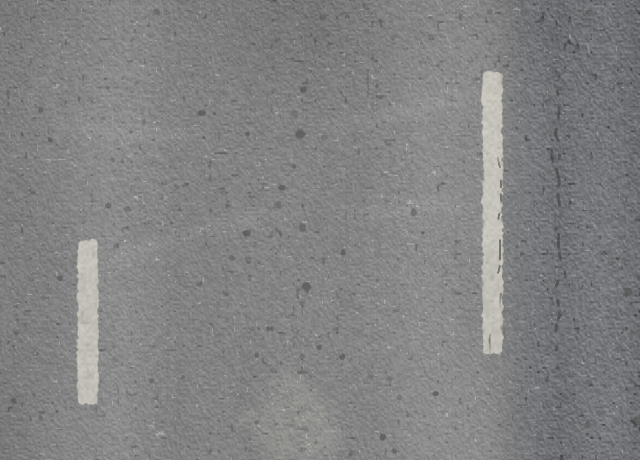
Write a WebGL 1 fragment shader that draws this texture.

```glsl
precision highp float;

// Worn asphalt seen from above, with two pale painted lane dashes.
// Broad lane tones carry value-noise grain, pits and chips; stains are
// scattered by cell hashes, and the dashes are boxes with frayed edges.
// All lengths are in canvas heights, origin at the lower left.

uniform vec2 u_resolution;

const vec3 ASPHALT = vec3(0.512, 0.513, 0.514);
const vec3 PAINT = vec3(0.785, 0.773, 0.742);
const vec3 OIL = vec3(0.335, 0.335, 0.325);
const vec2 LEFT_CENTER = vec2(0.1912, 0.2990);
const vec2 LEFT_HALF = vec2(0.0225, 0.1785);
const vec2 RIGHT_CENTER = vec2(1.0708, 0.5370);
const vec2 RIGHT_HALF = vec2(0.0215, 0.3070);
const float GRAIN_SCALE = 210.0;
const float GRAIN_DEPTH = 0.105;
const float STAIN_CELL = 0.052;

float hash(vec2 p) {
  vec3 q = fract(vec3(p.xyx) * 0.1031);
  q += dot(q, q.yzx + 33.33);
  return fract((q.x + q.y) * q.z);
}

float noise(vec2 p) {
  vec2 i = floor(p), f = fract(p);
  f = f * f * (3.0 - 2.0 * f);
  return mix(mix(hash(i), hash(i + vec2(1.0, 0.0)), f.x),
             mix(hash(i + vec2(0.0, 1.0)), hash(i + vec2(1.0)), f.x), f.y);
}

float fbm(vec2 p) {
  float sum = 0.0, amp = 0.5;
  for (int i = 0; i < 4; i++) {
    sum += amp * noise(p);
    p = p * 2.03 + 17.3;
    amp *= 0.5;
  }
  return sum;
}

float bell(float x, float center, float width) {
  float d = (x - center) / width;
  return exp(-d * d);
}

// Lengthwise wear bands, darker towards both sides of the road.
float laneTone(vec2 p) {
  float t = 0.026 * bell(p.x, 0.27, 0.09) + 0.032 * bell(p.x, 0.97, 0.12);
  t -= 0.030 * bell(p.x, 0.0, 0.09) + 0.012 * bell(p.x, 0.40, 0.06);
  t -= 0.045 * smoothstep(1.05, 1.14, p.x) + 0.022 * bell(p.x, 1.215, 0.045);
  t -= 0.032 * smoothstep(1.31, 1.39, p.x);
  t -= 0.030 * bell(p.x, 0.64, 0.16) * smoothstep(0.6, 1.0, p.y);
  t -= 0.018 * smoothstep(0.75, 1.0, p.y);
  return t + 0.045 * (fbm(p * vec2(9.0, 2.5)) - 0.47);
}

// Faint pale sweep along a sloping line between two x limits.
float sweep(vec2 p, vec2 start, vec2 end, float width) {
  float t = (p.x - start.x) / (end.x - start.x);
  float y = mix(start.y, end.y, t) + 0.02 * (noise(p * 7.0) - 0.5);
  return bell(p.y, y, width) * smoothstep(0.0, 0.2, t) * smoothstep(1.0, 0.8, t);
}

float stain(vec2 p, vec2 center, float radius) {
  float d = length(p - center) + radius * 0.7 * (noise(p * 130.0) - 0.5);
  return 1.0 - smoothstep(radius * 0.6, radius * 1.25, d);
}

// One optional drip per cell, most frequent along the middle of the lane.
float scatteredStains(vec2 p) {
  vec2 cell = floor(p / STAIN_CELL);
  vec2 jitter = 0.25 + 0.5 * vec2(hash(cell + 3.1), hash(cell + 47.7));
  vec2 center = (cell + jitter) * STAIN_CELL;
  float chance = 0.07 + 0.42 * bell(center.x, 0.61, 0.11) + 0.35 * smoothstep(1.31, 1.38, center.x);
  float size = mix(0.0035, 0.0085, hash(cell + 91.3));
  return stain(p, center, size) * step(hash(cell + 12.9), chance) * mix(0.3, 0.75, hash(cell + 7.7));
}

float paintMask(vec2 p, vec2 center, vec2 halfSize, float pixel) {
  const float CORNER = 0.008;
  vec2 q = abs(p - center) - halfSize + CORNER;
  float d = length(max(q, 0.0)) + min(max(q.x, q.y), 0.0) - CORNER;
  d += 0.006 * (noise(p * 150.0) - 0.5) + 0.003 * (noise(p * 45.0) - 0.5);
  return 1.0 - smoothstep(-0.0012 - pixel * 0.5, 0.0012 + pixel * 0.5, d);
}

// Broken wandering line running upwards between two heights.
float crack(vec2 p, float x, float low, float high, float width) {
  float path = x + 0.014 * (noise(vec2(p.y * 38.0, x * 50.0)) - 0.5);
  float broken = smoothstep(0.42, 0.62, noise(vec2(p.y * 70.0, p.x * 20.0)));
  return (1.0 - smoothstep(width * 0.4, width, abs(p.x - path))) * broken
    * smoothstep(low, low + 0.05, p.y) * (1.0 - smoothstep(high - 0.05, high, p.y));
}

void main() {
  vec2 p = gl_FragCoord.xy / u_resolution.y;
  float pixel = 1.0 / u_resolution.y;

  // Lane tones, sweeps and the pale worn patch
  vec3 color = ASPHALT + laneTone(p);
  color += vec3(-0.006, -0.002, 0.009) * smoothstep(1.08, 1.18, p.x);
  float sweeps = sweep(p, vec2(0.09, 0.73), vec2(0.46, 0.71), 0.018)
    + sweep(p, vec2(0.20, 0.43), vec2(0.62, 0.54), 0.016)
    + sweep(p, vec2(0.70, 0.53), vec2(1.05, 0.56), 0.022)
    + sweep(p, vec2(0.68, 0.71), vec2(1.05, 0.80), 0.018);
  color += 0.025 * sweeps;
  float worn = length((p - vec2(0.63, 0.085)) * vec2(1.0, 1.15)) + 0.10 * (fbm(p * 22.0) - 0.47);
  worn = 1.0 - smoothstep(0.07, 0.13, worn);
  color += vec3(0.042, 0.044, 0.030) * worn * (0.5 + noise(p * 90.0));

  // Stone relief lit from above, dark pits and bright chips
  vec2 g = p * GRAIN_SCALE;
  float relief = noise(g) - noise(g + vec2(0.35, 0.8));
  float rough = 1.0 + 0.35 * smoothstep(1.1, 1.2, p.x);
  color += GRAIN_DEPTH * rough * (0.7 * relief + 0.45 * (noise(g * 0.6 + 31.0) - 0.5));
  color -= 0.09 * rough * smoothstep(0.83, 0.97, noise(g * 0.5 + 73.0));
  color += 0.13 * smoothstep(0.88, 0.99, noise(g * 0.7 + 11.0));

  // Oil drips: larger landmarks, then the scatter
  float oil = max(stain(p, vec2(0.667, 0.375), 0.011), stain(p, vec2(0.652, 0.710), 0.011));
  oil = max(oil, max(stain(p, vec2(0.614, 0.592), 0.007), stain(p, vec2(0.745, 0.451), 0.006)));
  oil = max(oil, max(stain(p, vec2(0.110, 0.695), 0.006), stain(p, vec2(0.947, 0.143), 0.006)));
  oil = max(oil, max(stain(p, vec2(0.833, 0.049), 0.007), stain(p, vec2(1.367, 0.365), 0.010)));
  oil = max(0.72 * oil, scatteredStains(p));
  color = mix(color, OIL, oil);
  color = mix(color, OIL * 0.8, 0.65 * crack(p, 1.213, 0.18, 0.86, 0.0045));

  // Painted dashes with speckled wear and fine splits
  float leftDash = paintMask(p, LEFT_CENTER, LEFT_HALF, pixel);
  float rightDash = paintMask(p, RIGHT_CENTER, RIGHT_HALF, pixel);
  vec3 paint = PAINT + 0.07 * (noise(g * 0.8) - 0.5) + 0.05 * (fbm(p * 35.0) - 0.47);
  paint -= 0.08 * smoothstep(0.465, 0.445, p.y) * 0.2 + 0.05 * smoothstep(0.76, 0.95, noise(g * 0.4));
  float splits = crack(p, 1.085, 0.32, 0.68, 0.003) + crack(p, 1.068, 0.22, 0.32, 0.003);
  paint = mix(paint, OIL, 0.75 * min(splits, 1.0));
  color = mix(color, paint, 0.96 * max(leftDash, rightDash));

  gl_FragColor = vec4(clamp(color, 0.0, 1.0), 1.0);
}
```
